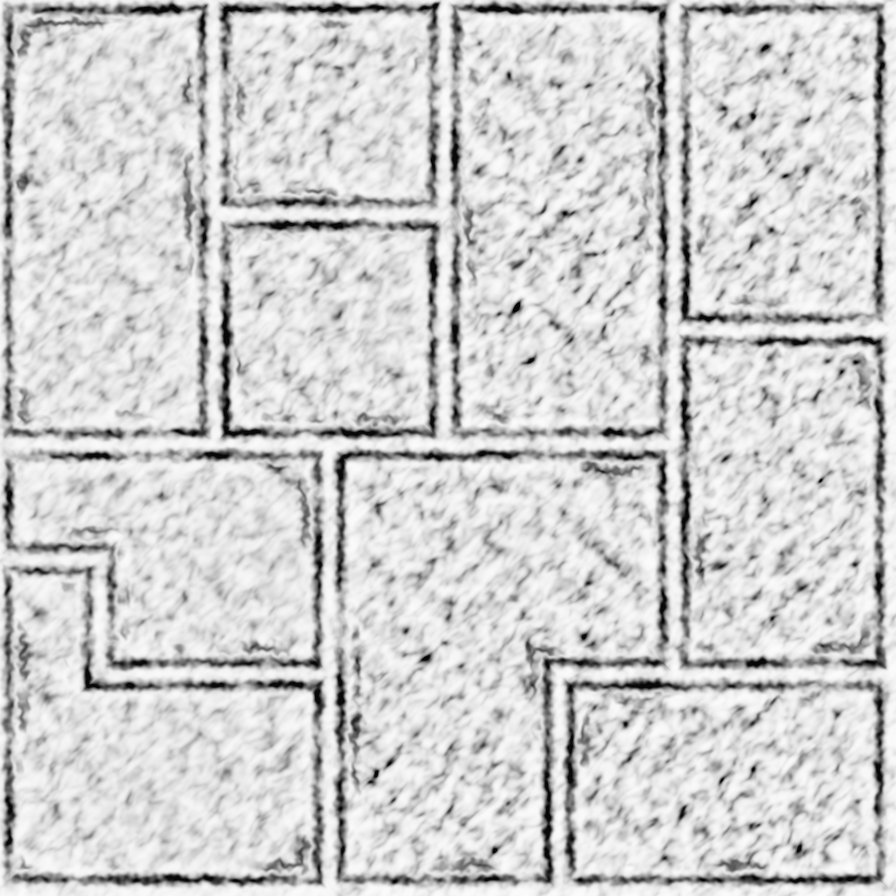
Reproduce this texture map procedurally as a Shadertoy shader.

```glsl
// Grey edge map of ten paving stones: dark ragged outlines, pale joints, streaky pitted faces.

const float GRID_SCALE = 7.8;      // grid units across the canvas
const float GRID_OFFSET = 0.132;
const float JOINT_HALF = 0.10;     // joint line to stone outline
const float LINE_WIDTH = 0.039;
const float BEVEL_DEPTH = 0.125;   // outline to inner bevel line

// Stone bounds in grid units, y running down: left, top, right, bottom.
const vec4 STONES[10] = vec4[10](
    vec4(0, 0, 2, 4), vec4(2, 0, 4, 2), vec4(2, 2, 4, 4), vec4(4, 0, 6, 4),
    vec4(6, 0, 8, 3), vec4(6, 3, 8, 6), vec4(0, 4, 3, 6), vec4(0, 6, 3, 8),
    vec4(3, 4, 6, 8), vec4(5, 6, 8, 8));
const vec4 LEFT_NOTCH = vec4(0, 5, 1, 6);
const vec4 RIGHT_NOTCH = vec4(5, 6, 6, 8);

vec2 hashGradient(vec2 cell) {
    vec3 h = fract(cell.xyx * vec3(0.1031, 0.1030, 0.0973));
    h += dot(h, h.yzx + 33.33);
    float angle = 6.2832 * fract((h.x + h.y) * h.z);
    return vec2(cos(angle), sin(angle));
}

// Gradient noise, roughly -0.7 to 0.7.
float gradientNoise(vec2 p) {
    vec2 i = floor(p), f = p - i;
    vec2 u = f * f * f * (f * (f * 6.0 - 15.0) + 10.0);
    vec2 e = vec2(1, 0);
    float a = dot(hashGradient(i), f);
    float b = dot(hashGradient(i + e.xy), f - e.xy);
    float c = dot(hashGradient(i + e.yx), f - e.yx);
    float d = dot(hashGradient(i + e.xx), f - e.xx);
    return mix(mix(a, b, u.x), mix(c, d, u.x), u.y);
}

// Sharp-cornered distance to a box; outer sides stay inside the canvas.
float boxDistance(vec2 p, vec4 bounds) {
    bounds = clamp(bounds, 0.11, 7.89);
    vec2 q = max(bounds.xy - p, p - bounds.zw);
    return max(q.x, q.y);
}

// x: depth inside the nearest stone, y: horizontal centre of that stone.
vec2 nearestStone(vec2 p) {
    vec2 nearest = vec2(-1e3, 0.0);
    for (int i = 0; i < 10; i++) {
        float d = boxDistance(p, STONES[i]);
        if (i == 6) d = max(d, -boxDistance(p, LEFT_NOTCH));
        if (i == 7) d = min(d, boxDistance(p, vec4(LEFT_NOTCH.xyz, STONES[i].w)));
        if (i == 8) d = max(d, -boxDistance(p, RIGHT_NOTCH));
        if (-d > nearest.x) nearest = vec2(-d, 0.5 * (STONES[i].x + STONES[i].z));
    }
    return nearest;
}

// Diagonal streaky grain, near unit deviation.
float grain(vec2 p) {
    p += 0.04 * vec2(gradientNoise(p * 5.0), gradientNoise(p * 5.0 + 31.7));
    vec2 q = vec2(p.x - p.y, p.x + p.y) * 0.7071;
    q.x *= 0.62;
    return 2.7 * gradientNoise(q * 7.5 + 40.0)
         + 2.4 * gradientNoise(q * 13.0 + 90.0)
         + 1.3 * gradientNoise(q * 22.0 + 150.0);
}

float softLine(float distance, float width) {
    float t = distance / width;
    return exp(-t * t);
}

// Darkness of the outline and the broken bevel line beside it.
float outlineInk(vec2 p, float depth) {
    float wobble = 0.03 * gradientNoise(p * 6.0) + 0.03 * gradientNoise(p * 15.0 + 7.0);
    float fade = 0.64 + 0.65 * gradientNoise(p * 1.7 + 12.0)
               + 0.6 * gradientNoise(p * 6.0 + 23.0) + 0.45 * gradientNoise(p * 14.0 + 5.0);
    float outline = softLine(depth + wobble, LINE_WIDTH) * clamp(fade, 0.2, 1.05);
    float broken = smoothstep(0.05, 0.4, gradientNoise(p * 1.3 + 61.0)
                 + 0.5 * gradientNoise(p * 5.0 + 70.0));
    float bevel = softLine(depth - BEVEL_DEPTH + 2.0 * wobble, LINE_WIDTH);
    return outline + 0.55 * bevel * broken;
}

void mainImage(out vec4 fragColor, in vec2 fragCoord) {
    vec2 uv = fragCoord / iResolution.xy;
    vec2 p = vec2(uv.x, 1.0 - uv.y) * GRID_SCALE + GRID_OFFSET;

    vec2 stone = nearestStone(p);
    float depth = stone.x - JOINT_HALF;

    // Pitting is heavier on the right-hand stones and drifts across each face.
    float wear = mix(0.70, 1.0, smoothstep(1.0, 6.0, stone.y))
               + 0.25 * gradientNoise(p * 0.9 + 17.0);
    float face = smoothstep(0.05, 0.24, depth);
    float pits = 0.105 * exp(0.9 * wear * grain(p));

    float ink = 0.01 + pits * mix(0.33, 1.0, face) + outlineInk(p, depth);
    float grey = 1.0 - clamp(ink, 0.01, 0.97);
    fragColor = vec4(vec3(grey), 1.0);
}
```
